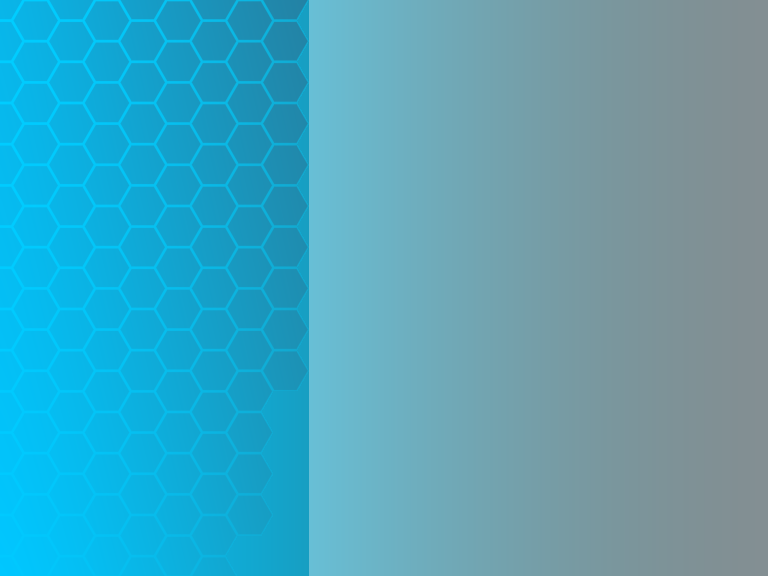
Write a Shadertoy shader that draws this background.

```glsl
#define PANEL_EDGE 0.5365
#define APOTHEM 0.03576
#define GAP 0.0022
#define LAST_COLUMN 8.0
#define AZURE vec3(0.00, 0.78, 1.00)
#define TEAL vec3(0.09, 0.62, 0.76)
#define SLATE vec3(0.17, 0.44, 0.57)
#define LINE_CYAN vec3(0.00, 0.81, 1.00)
#define PALE_AQUA vec3(0.405, 0.75, 0.84)
#define WARM_GREY vec3(0.515, 0.56, 0.575)

const float COLUMN_STEP = APOTHEM * 1.7320508;

// Centre of the flat-topped hexagon that contains p
vec2 hexCentre(vec2 p) {
    vec2 period = vec2(2.0 * COLUMN_STEP, 2.0 * APOTHEM);
    vec2 offset = 0.5 * period;
    vec2 even = period * floor(p / period + 0.5);
    vec2 odd = period * floor((p - offset) / period + 0.5) + offset;
    return distance(p, even) < distance(p, odd) ? even : odd;
}

// Distance from q inward to the nearest side
float hexInset(vec2 q) {
    q = abs(q);
    return APOTHEM - max(q.y, dot(q, vec2(0.8660254, 0.5)));
}

// The honeycomb ends in steps towards the lower right
float cellPresent(vec2 centre) {
    float column = floor(centre.x / COLUMN_STEP + 0.5);
    float depthLimit = 0.68 + 0.25 * (LAST_COLUMN - column);
    return step(column, LAST_COLUMN + 0.5) * step(centre.y, depthLimit);
}

vec3 honeycombPanel(vec2 p, float pixel) {
    float across = clamp(p.x / PANEL_EDGE, 0.0, 1.0);
    float height = p.y;
    vec3 color = mix(AZURE, TEAL, pow(across, 1.3));

    // Hexagons are laid out from the top edge down
    vec2 fromTop = vec2(p.x, 1.0 - p.y);
    vec2 centre = hexCentre(fromTop);
    float inset = hexInset(fromTop - centre);
    float present = cellPresent(centre);
    float fill = smoothstep(-0.75 * pixel, 0.75 * pixel, inset - GAP);

    // Shaded cells, with bright lines in the gaps between them
    float shade = height * mix(0.2, 0.5, across) + 0.12 * across * across;
    float glow = mix(0.85, 0.25, across) * mix(0.35, 1.0, height);
    color = mix(color, SLATE, shade * fill * present);
    return mix(color, LINE_CYAN, glow * (1.0 - fill) * present);
}

vec3 greyPanel(float x, float width) {
    float across = clamp((x - PANEL_EDGE) / (width - PANEL_EDGE), 0.0, 1.0);
    vec3 fade = pow(vec3(1.0 - across), vec3(1.0, 1.7, 1.7));
    return mix(WARM_GREY, PALE_AQUA, fade);
}

void mainImage(out vec4 fragColor, in vec2 fragCoord) {
    float pixel = 1.0 / iResolution.y;
    vec2 p = fragCoord * pixel;
    float width = iResolution.x * pixel;

    // Join the two panels at a crisp vertical edge
    float right = smoothstep(-0.5 * pixel, 0.5 * pixel, p.x - PANEL_EDGE);
    vec3 color = mix(honeycombPanel(p, pixel), greyPanel(p.x, width), right);
    fragColor = vec4(color, 1.0);
}
```
